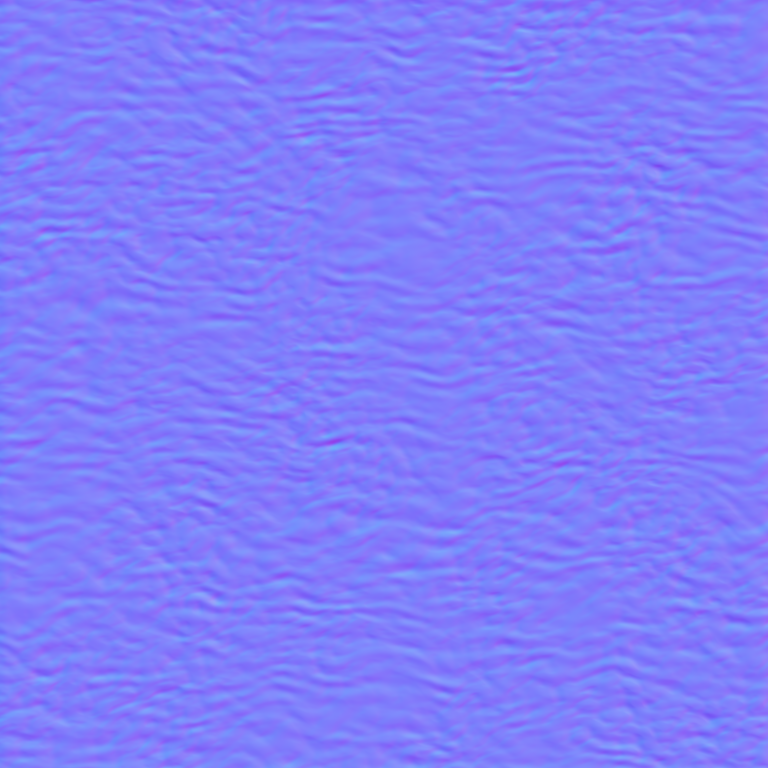
Reproduce this texture map procedurally as a WebGL 2 fragment shader.

```glsl
#version 300 es
precision highp float;
// Normal map of fine, mostly horizontal ripples with crossing diagonal wrinkles.

uniform vec2 u_resolution;
out vec4 outColor;

const float TAU = 6.2831853;
const float RELIEF = 0.0027;     // height of the ripples in canvas units
const float SAMPLE_STEP = 0.001; // distance used to measure the slope
const float EDGE_WIDTH = 0.012;
const float EDGE_SLOPE = 0.07;
const float BLUE_LEVEL = 0.983;

// Integer hash: a pseudo-random direction for each lattice cell.
vec2 hashDirection(ivec2 cell, int seed) {
    uvec2 v = uvec2(cell + ivec2(seed * 131, seed * 977));
    v = v * 1664525u + 1013904223u;
    v.x += v.y * 1664525u;
    v.y += v.x * 1664525u;
    v ^= v >> 16u;
    v.x += v.y * 1664525u;
    v.y += v.x * 1664525u;
    v ^= v >> 16u;
    return normalize(vec2(v & 65535u) - 32767.5);
}

float cornerValue(ivec2 cell, ivec2 corner, vec2 local, int seed) {
    return dot(hashDirection(cell + corner, seed), local - vec2(corner));
}

// Smooth gradient noise.
float gradientNoise(vec2 p, int seed) {
    ivec2 cell = ivec2(floor(p));
    vec2 f = fract(p);
    vec2 fade = f * f * f * (f * (f * 6.0 - 15.0) + 10.0);
    float low = mix(cornerValue(cell, ivec2(0, 0), f, seed),
                    cornerValue(cell, ivec2(1, 0), f, seed), fade.x);
    float high = mix(cornerValue(cell, ivec2(0, 1), f, seed),
                     cornerValue(cell, ivec2(1, 1), f, seed), fade.x);
    return mix(low, high, fade.y);
}

vec2 rotate(vec2 p, float angle) {
    float c = cos(angle);
    float s = sin(angle);
    return vec2(c * p.x - s * p.y, s * p.x + c * p.y);
}

// Stretched noise whose crests are narrowed by a soft fold.
float ripples(vec2 p, float angle, vec2 frequency, int seed) {
    float n = gradientNoise(rotate(p, angle) * frequency, seed);
    return n - 0.45 * sqrt(n * n + 0.008);
}

// Evenly spaced wavelets, broken into short wavering strokes.
float wavelets(vec2 p, float frequency, int seed) {
    float phase = 1.5 * gradientNoise(p * vec2(10.0, 13.0), seed);
    float strength = 0.6 + 1.3 * gradientNoise(p * vec2(13.0, 24.0), seed + 1);
    return strength * sin(TAU * (p.y * frequency + phase));
}

// Broad soft patches in 0..1 that fade a layer in and out.
float patches(vec2 p, float frequency, int seed) {
    return smoothstep(-0.4, 0.45, gradientNoise(p * frequency, seed));
}

// Ripple height: wavelets, short swells, two diagonal sets and a fine grain.
float surfaceHeight(vec2 p) {
    vec2 bend = vec2(gradientNoise(p * 4.0, 1), gradientNoise(p * 4.5, 2));
    float wobble = gradientNoise(p * 18.0, 11);
    vec2 q = p + 0.02 * bend + vec2(0.0, 0.007 * wobble);
    float swell = ripples(q, 0.06, vec2(19.0, 55.0), 3);
    float falling = ripples(q, 0.55, vec2(18.0, 54.0), 4);
    float rising = ripples(q, -0.6, vec2(20.0, 56.0), 5);
    float grain = ripples(q, -0.25, vec2(50.0, 84.0), 6);

    float height = 0.19 * wavelets(q, 36.0, 12);
    height += swell * mix(0.38, 0.62, patches(p, 6.0, 7));
    height += falling * 0.4 * patches(p, 5.0, 8);
    height += rising * 0.4 * patches(p, 5.5, 9);
    height += grain * mix(0.14, 0.48, patches(p, 6.5, 10));
    return height;
}

vec2 surfaceSlope(vec2 p, float stepSize) {
    vec2 d = vec2(stepSize, 0.0);
    vec2 rise = vec2(surfaceHeight(p + d.xy) - surfaceHeight(p - d.xy),
                     surfaceHeight(p + d.yx) - surfaceHeight(p - d.yx));
    return rise / (2.0 * stepSize);
}

// Faint slope along the four borders.
vec2 edgeTilt(vec2 uv, float width) {
    vec2 nearLow = 1.0 - smoothstep(0.0, width, uv);
    vec2 nearHigh = smoothstep(1.0 - width, 1.0, uv);
    return vec2(nearHigh.x - nearLow.x, nearLow.y - nearHigh.y);
}

// Pack a surface normal into colour, with a slightly muted blue.
vec3 normalColor(vec2 tilt) {
    vec3 normal = normalize(vec3(tilt, 1.0));
    vec3 color = 0.5 + 0.5 * normal;
    color.b = color.b * BLUE_LEVEL + 0.08 * max(normal.y, 0.0);
    return clamp(color, 0.0, 1.0);
}

void main() {
    vec2 uv = gl_FragCoord.xy / u_resolution;
    vec2 tilt = -RELIEF * surfaceSlope(uv, SAMPLE_STEP);
    tilt += EDGE_SLOPE * edgeTilt(uv, EDGE_WIDTH);
    tilt += vec2(0.006, -0.012);
    outColor = vec4(normalColor(tilt), 1.0);
}
```
